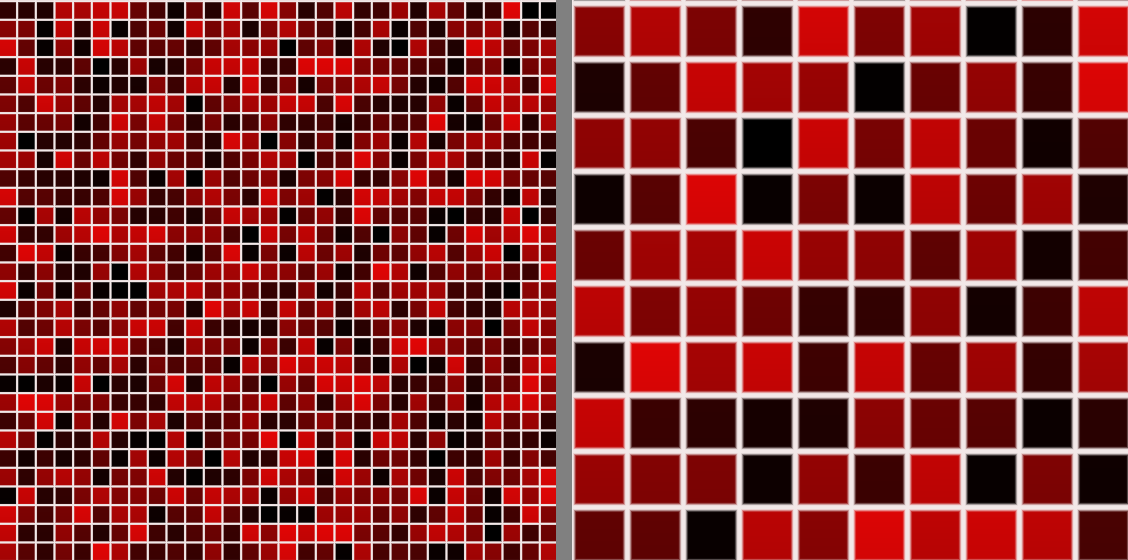
Left: the whole. Right: its middle third, enlarged.
A Shadertoy shader for this pattern:

```glsl
const float ROWS = 30.0;                        // cells per canvas height
const vec2 GRID_SHIFT = vec2(0.082, 0.060);     // grid offset, in cells
const float LINE_HALF_WIDTH = 0.060;            // in cells
const float LINE_SOFTNESS = 0.036;              // in cells
const float MAX_RED = 0.87;
const float BLACK_CUT = 0.03;                   // levels below this turn black
const float RED_TINT = 0.022;                   // green and blue relative to red
const float SHADE_DEPTH = 0.05;                 // vertical shading inside a tile
const vec3 LINE_COLOR = vec3(0.95, 0.91, 0.91);

// Sine-free hash of a cell index, uniform in 0..1
float hash(vec2 cell) {
    vec3 p = fract(cell.xyx * vec3(0.1031, 0.1030, 0.0973));
    p += dot(p, p.yzx + 33.33);
    return fract((p.x + p.y) * p.z);
}

// Random red for one tile, slightly lighter toward its top
vec3 tileColor(vec2 cell, float height) {
    float level = hash(cell + 17.0);
    level = max(level - BLACK_CUT, 0.0) / (1.0 - BLACK_CUT);
    float shade = 1.0 + SHADE_DEPTH * (height - 0.5);
    return MAX_RED * level * shade * vec3(1.0, RED_TINT, RED_TINT);
}

// Coverage of the grid lines, which are centred on cell borders
float gridLines(vec2 local, float pixel) {
    vec2 toBorder = 0.5 - abs(local - 0.5);
    float d = min(toBorder.x, toBorder.y) - LINE_HALF_WIDTH;
    float soft = max(LINE_SOFTNESS, 0.6 * pixel);
    return 1.0 - smoothstep(-soft, soft, d);
}

void mainImage(out vec4 fragColor, in vec2 fragCoord) {
    float pixel = ROWS / iResolution.y;
    vec2 p = fragCoord * pixel + GRID_SHIFT;
    vec2 cell = floor(p);
    vec2 local = fract(p);

    vec3 color = tileColor(cell, local.y);
    color = mix(color, LINE_COLOR, gridLines(local, pixel));
    fragColor = vec4(color, 1.0);
}
```
